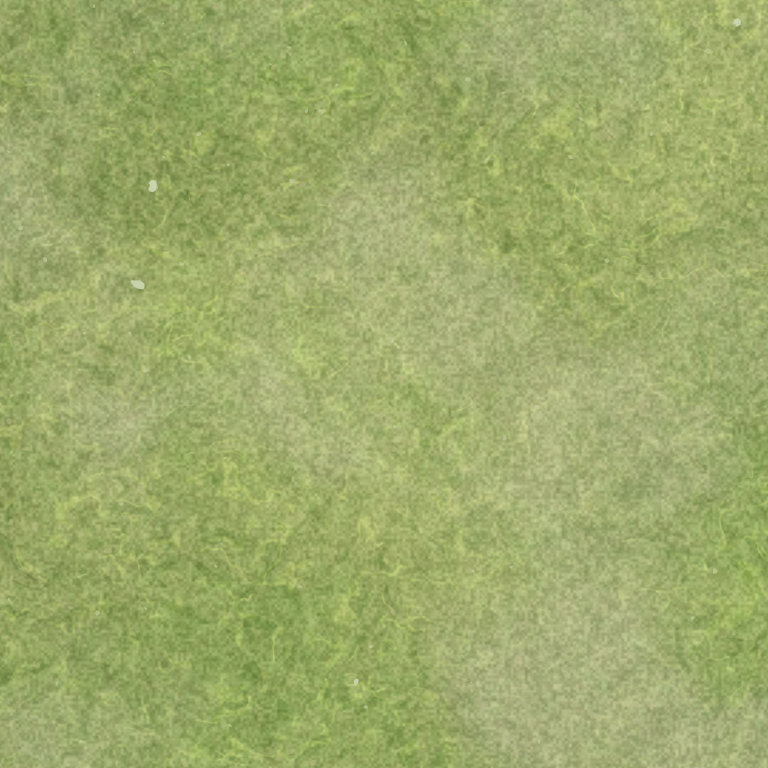
Write a WebGL 1 fragment shader that draws this texture.

```glsl
precision highp float;
// Mossy lawn seen from above: soft green patches, leafy flecks, fine grain and a few pale stones.
uniform vec2 u_resolution;

float hash(vec2 p) {
  vec3 q = fract(vec3(p.xyx) * 0.1031);
  q += dot(q, q.yzx + 33.33);
  return fract((q.x + q.y) * q.z);
}

float noise(vec2 p) {
  vec2 i = floor(p), f = fract(p);
  f = f * f * (3.0 - 2.0 * f);
  return mix(mix(hash(i), hash(i + vec2(1.0, 0.0)), f.x),
             mix(hash(i + vec2(0.0, 1.0)), hash(i + 1.0), f.x), f.y);
}

float fbm(vec2 p) {
  float sum = 0.0, amp = 0.5;
  for (int i = 0; i < 5; i++) {
    sum += amp * noise(p);
    p = mat2(1.6, 1.2, -1.2, 1.6) * p + 17.3;
    amp *= 0.5;
  }
  return sum / 0.969;
}

// Coverage of scattered irregular specks, at most one per grid cell.
float specks(vec2 uv, float cells, float share, float radius, float seed) {
  vec2 p = uv * cells;
  float cover = 0.0;
  float edge = 0.9 * cells / min(u_resolution.x, u_resolution.y);
  for (int y = -1; y <= 1; y++) {
    for (int x = -1; x <= 1; x++) {
      vec2 cell = floor(p) + vec2(float(x), float(y));
      vec2 id = cell + seed;
      vec2 d = p - cell - 0.15 - 0.7 * vec2(hash(id), hash(id + 41.7));
      float angle = 6.283 * hash(id + 83.1);
      d = mat2(cos(angle), -sin(angle), sin(angle), cos(angle)) * d;
      d.y *= 1.0 + 0.8 * hash(id + 29.4);
      float size = radius * cells * (0.6 + 0.6 * hash(id + 62.8));
      float dist = length(d) + size * 0.7 * (noise(d / size * 1.5 + id * 7.0) - 0.5);
      float present = step(hash(id + 11.9), share);
      cover = max(cover, present * (1.0 - smoothstep(size - edge, size + edge, dist)));
    }
  }
  return cover;
}

void main() {
  vec2 uv = gl_FragCoord.xy / min(u_resolution.x, u_resolution.y);
  vec2 warp = vec2(fbm(uv * 9.0 + 3.1), fbm(uv * 9.0 + 51.6)) - 0.5;
  vec2 p = uv + 0.06 * warp;

  // Broad patches of yellowish, lush and dry growth
  float light = smoothstep(0.25, 0.75, fbm(p * 3.2 + 8.4));
  float lush = smoothstep(0.42, 0.72, fbm(p * 4.5 + 31.7));
  float dry = smoothstep(0.36, 0.72, fbm(p * 3.8 + 72.2));
  vec3 color = mix(vec3(0.575, 0.635, 0.365), vec3(0.655, 0.705, 0.425), light);
  color = mix(color, vec3(0.56, 0.66, 0.345), 0.55 * lush);
  color = mix(color, vec3(0.685, 0.705, 0.525), 0.75 * dry);
  vec2 fromCenter = gl_FragCoord.xy / u_resolution - 0.5;
  color += vec3(0.03, 0.025, 0.01) * (exp(-9.0 * dot(fromCenter, fromCenter)) - 0.4);

  // Clumps and curled leaf flecks, clearer where the growth is not dry
  float leafy = 1.0 - 0.6 * dry;
  color += vec3(0.10, 0.09, 0.08) * (fbm(p * 32.0 + 5.0) - 0.5);
  vec2 leafP = uv * 62.0 + 7.0 * warp;
  float curl = 1.0 - abs(2.0 * noise(leafP) - 1.0);
  float bright = smoothstep(0.62, 0.95, curl) * smoothstep(0.4, 0.75, noise(leafP * 0.8 + 19.0));
  float shade = smoothstep(0.55, 0.85, noise(leafP * 1.5 + 44.0));
  color += leafy * vec3(0.075, 0.075, 0.03) * (bright - 0.2);
  color -= leafy * vec3(0.065, 0.05, 0.05) * (shade - 0.22);
  color += vec3(0.025, -0.005, 0.015) * (noise(uv * 85.0 + 63.0) - 0.5);

  // Fine grain over everything
  color += 0.07 * (noise(uv * 135.0 + 12.0) - 0.5);
  color += vec3(0.13, 0.125, 0.125) * (noise(uv * 270.0 + 90.0) - 0.5);

  // Straw bits, small pale specks and rare stones
  color = mix(color, vec3(0.75, 0.74, 0.54), 0.5 * specks(uv, 26.0, 0.16, 0.0045, 5.0));
  color = mix(color, vec3(0.79, 0.82, 0.64), 0.65 * specks(uv, 22.0, 0.10, 0.003, 140.0));
  color = mix(color, vec3(0.82, 0.86, 0.72), 0.85 * specks(uv, 7.0, 0.07, 0.0075, 260.0));

  gl_FragColor = vec4(clamp(color, 0.0, 1.0), 1.0);
}
```
